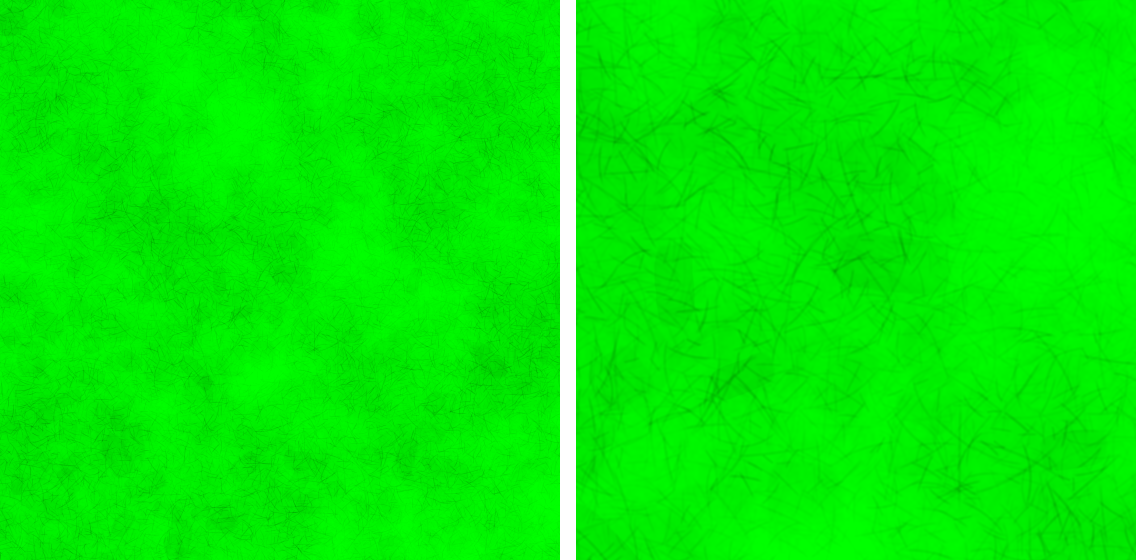
Left, the full canvas; right, a detail of the centre.
Write a WebGL 1 fragment shader that draws this texture.

```glsl
precision highp float;
// Vivid green felt: cloudy mottling, faint rounded blotches and fine dark fibres.
uniform vec2 u_resolution;

const vec3 GREEN = vec3(0.0, 1.0, 0.0);
const float BASE_LEVEL = 0.959;

// Four random values in 0..1 from a cell and a seed.
vec4 hash4(vec2 cell, float seed) {
  vec4 h = fract(vec3(cell, seed).xyzx * vec4(0.1031, 0.1030, 0.0973, 0.1099));
  h += dot(h, h.wzxy + 33.33);
  return fract((h.xxyz + h.yzzw) * h.zywx);
}

float valueNoise(vec2 p, float seed) {
  vec2 cell = floor(p);
  vec2 f = fract(p);
  f = f * f * (3.0 - 2.0 * f);
  float a = hash4(cell, seed).x;
  float b = hash4(cell + vec2(1.0, 0.0), seed).x;
  float c = hash4(cell + vec2(0.0, 1.0), seed).x;
  float d = hash4(cell + vec2(1.0, 1.0), seed).x;
  return mix(mix(a, b, f.x), mix(c, d, f.x), f.y);
}

float fbm(vec2 p, float seed) {
  float sum = 0.0;
  float weight = 0.5;
  for (int i = 0; i < 5; i++) {
    sum += weight * valueNoise(p, seed + float(i));
    p = mat2(1.6, 1.2, -1.2, 1.6) * p + 7.3;
    weight *= 0.5;
  }
  return sum / 0.97;
}

vec2 rotate(vec2 p, float angle) {
  float c = cos(angle);
  float s = sin(angle);
  return vec2(c * p.x + s * p.y, c * p.y - s * p.x);
}

// Scattered curved fibres with tapering ends; width is in canvas units.
float fibres(vec2 uv, float cells, float width, float seed) {
  vec2 p = uv * cells;
  float ink = 0.0;
  for (int y = -1; y <= 1; y++) {
    for (int x = -1; x <= 1; x++) {
      vec2 cell = floor(p) + vec2(float(x), float(y));
      for (int k = 0; k < 3; k++) {
        vec4 place = hash4(cell, seed + float(k));
        vec4 shape = hash4(cell, seed + float(k) + 10.0);
        vec2 d = rotate(p - cell - place.xy, place.z * 6.2832);
        d.y += (shape.x - 0.5) * 0.6 * d.x * d.x;
        float halfLength = mix(0.3, 0.95, shape.y);
        float line = 1.0 - smoothstep(0.0, width * cells, abs(d.y));
        float taper = 1.0 - smoothstep(0.6 * halfLength, halfLength, abs(d.x));
        ink += line * taper * mix(0.2, 1.0, shape.z * shape.z);
      }
    }
  }
  return ink;
}

// Scattered oblong blotches with slightly ragged, fairly crisp edges.
float blotches(vec2 uv, float cells, float seed) {
  vec2 p = uv * cells;
  float ragged = (fbm(uv * 45.0, seed) - 0.5) * 0.35;
  float shade = 0.0;
  for (int y = -1; y <= 1; y++) {
    for (int x = -1; x <= 1; x++) {
      vec2 cell = floor(p) + vec2(float(x), float(y));
      vec4 place = hash4(cell, seed);
      vec4 shape = hash4(cell, seed + 10.0);
      vec2 d = rotate(p - cell - place.xy, place.z * 6.2832);
      vec2 radii = vec2(mix(0.32, 0.55, shape.x), mix(0.2, 0.36, shape.y));
      vec2 q = d / radii;
      float radius = pow(dot(q * q, q * q), 0.25) + ragged;
      float inside = 1.0 - smoothstep(0.88, 1.0, radius);
      shade += inside * mix(0.6, 1.0, smoothstep(0.2, 0.9, radius)) * shape.z * shape.z;
    }
  }
  return shade;
}

void main() {
  vec2 uv = gl_FragCoord.xy / u_resolution.y;

  // Broad clouds set where the other layers gather.
  float cloud = fbm(uv * 7.0 + 3.7, 1.0);
  float mottle = fbm(uv * 21.0, 20.0);
  float density = smoothstep(0.25, 0.7, 0.6 * cloud + 0.4 * mottle);

  float blotch = blotches(uv, 13.0, 40.0) + blotches(uv + 0.37, 19.0, 60.0);
  float fibre = 0.8 * fibres(uv, 24.0, 0.0018, 80.0)
              + fibres(uv, 40.0, 0.0017, 110.0)
              + 0.9 * fibres(uv, 64.0, 0.0016, 140.0);
  float grain = valueNoise(uv * 400.0, 170.0) - 0.5;

  float level = BASE_LEVEL;
  level -= 0.145 * (cloud - 0.5) + 0.08 * (mottle - 0.5);
  level -= 0.05 * blotch * mix(0.4, 1.0, density);
  level -= 0.1 * fibre * mix(0.3, 1.0, density);
  level += 0.022 * grain;

  gl_FragColor = vec4(GREEN * clamp(level, 0.0, 1.0), 1.0);
}
```
